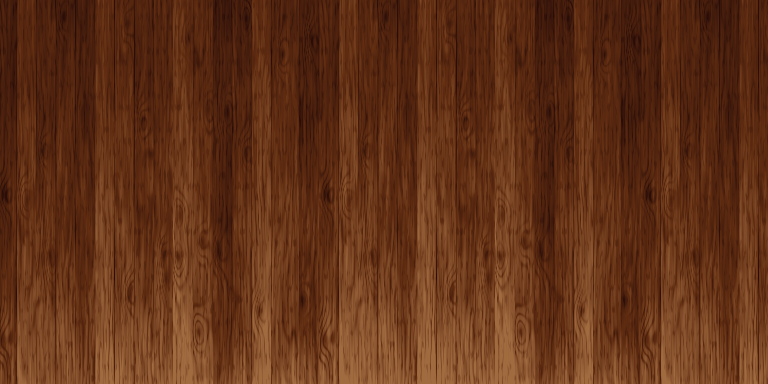
Give the GLSL for this texture, as a WebGL 1 fragment shader.

```glsl
precision highp float;
// Dark varnished wall of upright wooden planks, lit from below.
// Sixteen planks form a tile repeated across; each plank gets its own tone,
// thin rings bent around knots, long fibres, dark pores and a narrow seam.

uniform vec2 u_resolution;

// Lengths are in canvas heights.
#define PLANK_W 0.05104
#define TILE_X 0.2474
#define WIDE_ID 9.0
#define WIDE_W 1.43
#define SEAM_W 0.0014
#define RINGS 3.2
#define RING_DEPTH 0.17
#define FIBRE_DEPTH 0.32
#define TONE_DEPTH 0.60
#define DARK_WOOD vec3(0.16, 0.05, 0.03)
#define MID_WOOD vec3(0.37, 0.17, 0.065)
#define PALE_WOOD vec3(0.63, 0.42, 0.25)

float hash(vec2 p) {
  return fract(sin(dot(p, vec2(127.1, 311.7))) * 43758.55);
}

// Dot product of the offset with a random unit gradient at a lattice corner.
float corner(vec2 cell, vec2 offset) {
  float angle = 6.28318 * hash(cell);
  return dot(vec2(cos(angle), sin(angle)), offset);
}

// Gradient noise, roughly -0.6 to 0.6.
float noise(vec2 p) {
  vec2 i = floor(p), f = fract(p);
  vec2 s = f * f * f * (f * (f * 6.0 - 15.0) + 10.0);
  vec2 e = vec2(1.0, 0.0);
  return mix(mix(corner(i, f), corner(i + e.xy, f - e.xy), s.x),
             mix(corner(i + e.yx, f - e.yx), corner(i + e.xx, f - e.xx), s.x), s.y);
}

// Relative lightness of each plank in the tile.
float plankTone(float id) {
  vec4 row = vec4(1.20, 1.06, 0.92, 0.96);
  if (id > 3.5) row = vec4(1.20, 0.97, 0.63, 0.82);
  if (id > 7.5) row = vec4(1.14, 0.92, 0.70, 0.82);
  if (id > 11.5) row = vec4(1.15, 0.97, 0.94, 0.82);
  return dot(row, vec4(equal(vec4(0.0, 1.0, 2.0, 3.0), vec4(mod(id, 4.0)))));
}

// Lightness change from the grain; q.x is in plank widths, q.y in heights.
float grain(vec2 q, float id) {
  vec2 seed = vec2(id * 37.0, id * 11.0);
  float field = q.x * 0.9 + 0.9 * noise(q * vec2(1.3, 2.6) + seed);
  field += 0.12 * noise(q * vec2(3.0, 16.0) + seed);

  // Knots push the rings outward and leave a dark core.
  float core = 0.0;
  for (int k = 0; k < 3; k++) {
    vec2 key = vec2(id + 3.0, float(k) * 7.0 + 2.0);
    vec2 centre = vec2((hash(key) - 0.5) * 0.6, (float(k) + hash(key + 5.0)) / 3.0);
    float present = step(0.6, hash(key + 9.0));
    vec2 d = (q - centre) * vec2(1.0, 7.5);
    float r2 = dot(d, d);
    field += present * 0.9 * exp(-r2 * 7.0);
    core += present * exp(-r2 * 50.0);
  }

  // Thin dark rings that fade in and out along the plank.
  float ring = pow(0.5 + 0.5 * sin(6.28318 * RINGS * field), 3.0);
  float strength = clamp(0.7 + 1.6 * noise(q * vec2(1.5, 5.0) + seed + 50.0), 0.1, 1.4);

  // Fibres run long; pores are short, sparse and dark.
  float fibre = 0.5 * noise(q * vec2(5.0, 3.0) + seed + 80.0)
              + 0.6 * noise(q * vec2(11.0, 11.0) + seed + 120.0);
  float pore = smoothstep(0.12, 0.42, noise(q * vec2(10.0, 34.0) + seed + 200.0));
  float blotch = noise(q * vec2(0.7, 3.5) + seed + 160.0);
  return RING_DEPTH * strength * (0.31 - ring) + FIBRE_DEPTH * fibre
       + 0.16 * blotch - 0.13 * (pore - 0.13) - 0.26 * core;
}

void main() {
  vec2 uv = gl_FragCoord.xy / u_resolution;
  vec2 p = gl_FragCoord.xy / u_resolution.y;
  float pixel = 1.0 / u_resolution.y;

  // Plank number and place within it; one plank of the tile is wider.
  float u = mod((p.x - TILE_X) / PLANK_W, 15.0 + WIDE_W);
  float v = min(u, WIDE_ID) + clamp((u - WIDE_ID) / WIDE_W, 0.0, 1.0)
          + max(u - WIDE_ID - WIDE_W, 0.0);
  float id = min(floor(v), 15.0);
  float width = abs(id - WIDE_ID) < 0.5 ? WIDE_W : 1.0;
  float across = v - id - 0.5;

  // Light rises from the floor and fades to the top and sides.
  float side = 2.0 * uv.x - 1.0;
  float light = mix(0.74, 0.40, uv.y) - 0.11 * side * side
              + 0.22 * exp(-uv.y * 9.0) * (1.0 - 0.5 * side * side);

  float shade = light + TONE_DEPTH * (plankTone(id) - 1.0) * (0.6 + 0.6 * light);
  shade += grain(vec2(across * width, p.y), id) * (0.55 + 0.8 * light);

  // Narrow seams, some nearly closed, worn unevenly along their length.
  float edge = (0.5 - abs(across)) * width * PLANK_W;
  float seam = 1.0 - smoothstep(SEAM_W - 0.5 * pixel, SEAM_W + 0.5 * pixel, edge);
  float wear = clamp(0.8 + 1.2 * noise(vec2(id * 13.0 + 0.5, p.y * 9.0)), 0.2, 1.3);
  float depth = 0.04 + 0.34 * hash(vec2(id + step(0.0, across), 4.0));
  shade -= seam * wear * depth;

  shade = clamp(shade, 0.0, 1.0);
  vec3 color = mix(DARK_WOOD, MID_WOOD, min(2.0 * shade, 1.0));
  color = mix(color, PALE_WOOD, max(2.0 * shade - 1.0, 0.0));
  gl_FragColor = vec4(color, 1.0);
}
```
